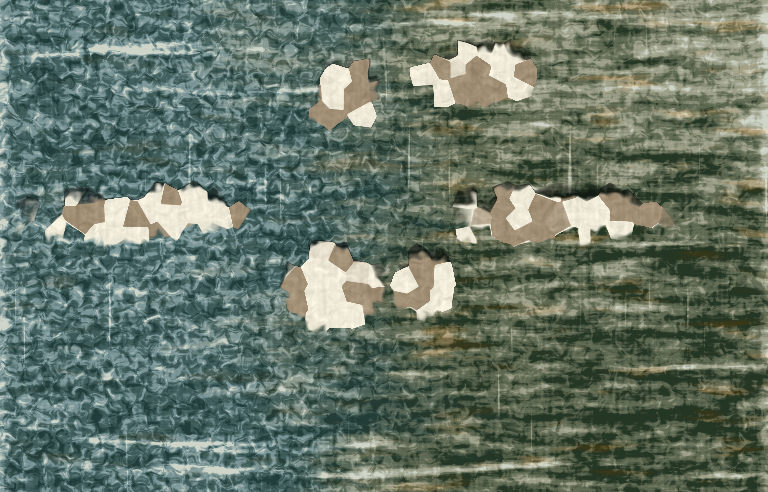
Reproduce this texture procedurally as a WebGL 2 fragment shader.

```glsl
#version 300 es
precision highp float;

uniform vec2 u_resolution;
out vec4 fragColor;

vec2 hash2(vec2 c) {
  c = vec2(dot(c, vec2(127.1, 311.7)), dot(c, vec2(269.5, 183.3)));
  return fract(sin(c) * 43758.5) * 2.0 - 1.0;
}

float gradientNoise(vec2 p) {
  vec2 i = floor(p), f = fract(p);
  vec2 u = f * f * f * (f * (f * 6.0 - 15.0) + 10.0);
  float a = dot(hash2(i), f);
  float b = dot(hash2(i + vec2(1, 0)), f - vec2(1, 0));
  float c = dot(hash2(i + vec2(0, 1)), f - vec2(0, 1));
  float d = dot(hash2(i + 1.0), f - 1.0);
  return mix(mix(a, b, u.x), mix(c, d, u.x), u.y);
}

float fbm(vec2 p, int octaves) {
  float sum = 0.0, amplitude = 1.0;
  for (int i = 0; i < octaves; i++) {
    sum += amplitude * gradientNoise(p);
    p = p * 2.0 + 17.3;
    amplitude *= 0.62;
  }
  return sum;
}

// Soft-edged cells: xy is the cell centre, zw its random values
vec4 shardCell(vec2 p) {
  vec4 sum = vec4(0);
  float total = 0.0;
  for (int y = -1; y <= 1; y++)
    for (int x = -1; x <= 1; x++) {
      vec2 id = floor(p) + vec2(x, y);
      vec2 centre = id + 0.5 + 0.4 * hash2(id);
      vec2 away = p - centre;
      float weight = exp(-30.0 * dot(away, away));
      sum += weight * vec4(centre, hash2(id + 41.0));
      total += weight;
    }
  return sum / max(total, 1e-20);
}

float ellipseDepth(vec2 p, vec2 centre, vec2 radius) {
  return (1.0 - length((p - centre) / radius)) * min(radius.x, radius.y);
}

// Positive inside the flaked-off areas
float peelDepth(vec2 p) {
  float depth = -1.0;
  for (int i = 0; i < 2; i++) {
    float k = float(i);
    depth = max(depth, ellipseDepth(p, vec2(0.275 + 0.84 * k, 0.56), vec2(0.2, 0.048)));
    depth = max(depth, ellipseDepth(p, vec2(0.7 + 0.26 * k, 0.81 + 0.03 * k), vec2(0.065 + 0.04 * k, 0.06)));
    depth = max(depth, ellipseDepth(p, vec2(0.68 + 0.18 * k, 0.41), vec2(0.095 - 0.03 * k, 0.08 - 0.015 * k)));
  }
  return depth;
}

vec3 paint(float tone, float cool) {
  vec3 dark = mix(vec3(0.14, 0.21, 0.14), vec3(0.13, 0.24, 0.23), cool);
  vec3 middle = mix(vec3(0.38, 0.42, 0.33), vec3(0.25, 0.37, 0.36), cool);
  vec3 light = mix(vec3(0.62, 0.63, 0.54), vec3(0.48, 0.59, 0.60), cool);
  vec3 colour = mix(dark, middle, smoothstep(0.05, 0.36, tone));
  colour = mix(colour, light, smoothstep(0.36, 0.64, tone));
  return mix(colour, vec3(0.81, 0.84, 0.79), smoothstep(0.64, 0.98, tone));
}

void main() {
  vec2 p = gl_FragCoord.xy / u_resolution.y;
  float width = u_resolution.x / u_resolution.y;

  // Horizontal brushing and curly speckle
  float broad = fbm(p * vec2(2.5, 4.0), 3);
  vec2 q = p + vec2(0.0, 0.015 * gradientNoise(p * vec2(6.0, 9.0)));
  float streaks = fbm(q * vec2(6.0, 36.0), 4);
  vec2 curl = vec2(gradientNoise(p * 45.0), gradientNoise(p * 45.0 + 9.0));
  float speckle = fbm(p * vec2(48.0, 58.0) + 1.2 * curl, 3);

  // Cool left side, bright upper right, dark lower right
  float cool = 1.0 - smoothstep(0.4, 1.05, p.x + 0.35 * broad + 0.25 * streaks);
  float sheen = smoothstep(0.95, 1.5, p.x) * smoothstep(0.5, 0.85, p.y);
  float shade = smoothstep(0.45, 0.9, p.x) * (1.0 - smoothstep(0.4, 0.75, p.y));
  float tone = 0.33 + 0.13 * cool + 0.24 * sheen - 0.08 * shade + 0.16 * broad;
  tone += mix(0.62, 0.38, cool) * streaks + mix(0.4, 0.72, cool) * speckle;

  // Vertical fibres, scratches and worn borders
  float fibre = gradientNoise(p * vec2(130.0, 9.0));
  tone += 0.14 * fibre + 0.3 * smoothstep(0.38, 0.55, gradientNoise(p * vec2(110.0, 4.0) + 31.0));
  tone += 0.3 * (1.0 - smoothstep(0.0, 0.025, min(p.x, width - p.x)));

  // Long pale strokes
  for (int i = 0; i < 9; i++) {
    float k = float(i);
    vec2 away = p - vec2(0.5 * width, 0.5) * (1.0 + hash2(vec2(k, 7.0)));
    away.y += 0.02 * gradientNoise(vec2(p.x * 5.0, k + 0.5));
    float stroke = (1.0 - smoothstep(0.001, 0.009, abs(away.y))) * (1.0 - smoothstep(0.05, 0.3, abs(away.x)));
    tone += stroke * (0.35 + 0.4 * streaks);
  }
  float ripple = abs(p.y - 0.045 - 0.012 * sin(p.x * 7.0));
  tone += 0.4 * (1.0 - smoothstep(0.002, 0.012, ripple)) * smoothstep(-0.4, 0.3, broad + streaks);

  vec3 colour = paint(tone, cool);
  colour += vec3(0.09, 0.01, -0.05) * smoothstep(0.1, 0.6, fbm(q * vec2(5.0, 28.0) + 70.0, 3)) * (1.0 - 0.6 * cool);

  // Angular shards of exposed ground, with a dark upper lip
  vec4 cell = shardCell(p * 24.0);
  vec2 snapped = mix(p, cell.xy / 24.0, 0.55) + 0.012 * curl;
  float depth = peelDepth(snapped) + 0.014 * cell.w;
  float lip = peelDepth(snapped - vec2(0.0, 0.009)) + 0.014 * cell.w;
  colour *= 1.0 - 0.5 * smoothstep(-0.006, 0.004, lip);
  vec3 ground = mix(vec3(0.63, 0.56, 0.46), vec3(0.94, 0.92, 0.85), smoothstep(-0.3, 0.0, cell.z));
  ground += 0.09 * speckle + 0.05 * fibre;
  colour = mix(colour, ground, smoothstep(-0.003, 0.003, depth));

  fragColor = vec4(clamp(colour, 0.0, 1.0), 1.0);
}
```
